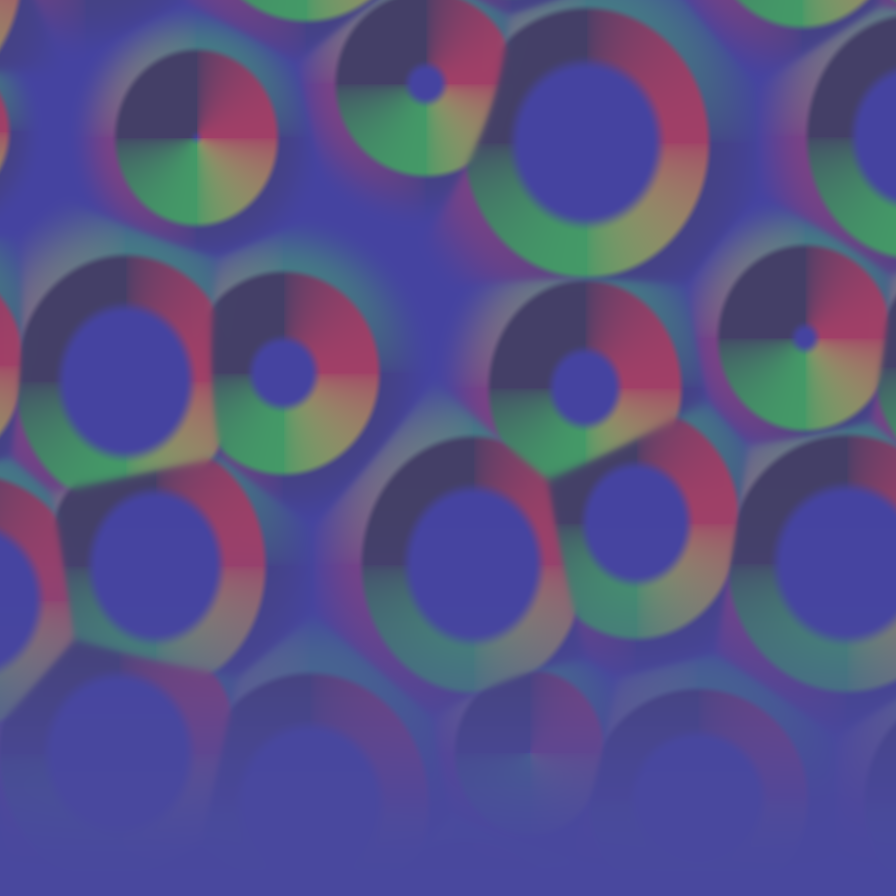
Reproduce this texture map procedurally as a three.js fragment shader.

```glsl
// Normal map of bevelled oval droplets on a flat sheet, fading out at the bottom.
// Cellular scatter: each droplet has a flat core, a sloping ring and an outer
// halo of opposite slope; neighbours meet in seams through a soft minimum.
varying vec2 vUv;

const vec3 FLAT_COLOR = vec3(0.272, 0.264, 0.628);
const vec3 DARK_SHIFT = vec3(-0.005, -0.015, -0.225);
const float RED_GAIN = 0.36;
const float GREEN_GAIN = 0.35;
const float CELL_SIZE = 0.24;
const float JITTER = 0.28;
const float MIN_RADIUS = 0.048;
const float MAX_RADIUS = 0.138;
const float CORE_SHARE = 0.60;      // flat core of the largest droplets
const float CORE_SOFTNESS = 0.07;
const float RESPONSE = 0.55;        // how fast a slope direction saturates
const float HALO_REACH = 0.60;      // halo width relative to the radius
const float HALO_STRENGTH = 0.62;
const float RIM_BLUR = 0.005;
const float SEAM_SHARPNESS = 230.0;
const vec2 FADE_RANGE = vec2(0.02, 0.46);

vec3 hash3(vec2 cell) {
  vec3 p = fract(vec3(cell.xyx) * vec3(0.1031, 0.1030, 0.0973));
  p += dot(p, p.yxz + 33.33);
  return fract((p.xxy + p.yzz) * p.zyx);
}

// Red and green response to a slope direction, and its darkening of blue.
vec3 slopeTint(vec2 dir) {
  vec2 lit = pow(max(vec2(dir.x, -dir.y), 0.0), vec2(RESPONSE));
  return vec3(lit, 1.0);
}

// Tint of one droplet in xyz, distance to its rim in w.
vec4 droplet(vec2 offset, float radius, float stretch) {
  vec2 q = offset / vec2(1.0, stretch);
  float len = length(q);
  float rim = len - radius;
  vec2 dir = q / max(len, 0.0001);

  float core = CORE_SHARE * smoothstep(0.085, 0.125, radius);
  float ring = smoothstep(core - CORE_SOFTNESS, core + CORE_SOFTNESS, len / radius);
  float halo = HALO_STRENGTH * (1.0 - smoothstep(0.0, HALO_REACH * radius, rim));

  vec3 inside = slopeTint(dir) * ring;
  vec3 outside = slopeTint(-dir) * halo * vec3(0.9, 1.0, 0.75);
  return vec4(mix(inside, outside, smoothstep(-RIM_BLUR, RIM_BLUR, rim)), rim);
}

// Blends the droplets around a point; the nearest rim dominates.
vec3 dropletField(vec2 uv) {
  vec2 base = floor(uv / CELL_SIZE);
  vec3 tint = vec3(0.0);
  float total = exp(-SEAM_SHARPNESS * 0.2);
  for (int j = -1; j <= 1; j++) {
    for (int i = -2; i <= 1; i++) {
      vec2 cell = base + vec2(float(i), float(j));
      vec3 rnd = hash3(cell + 17.0);
      vec3 shape = hash3(cell + 71.0);
      vec2 stagger = vec2(0.5 * mod(cell.y, 2.0), 0.0);
      vec2 center = (cell + 0.5 + stagger + JITTER * (2.0 * rnd.xy - 1.0)) * CELL_SIZE;
      float radius = mix(MIN_RADIUS, MAX_RADIUS, sqrt(rnd.z));
      vec4 drop = droplet(uv - center, radius, mix(1.0, 1.18, shape.x));
      float weight = exp(-SEAM_SHARPNESS * drop.w);
      tint += weight * drop.xyz;
      total += weight;
    }
  }
  return tint / total;
}

void main() {
  vec3 tint = dropletField(vUv);
  float fade = smoothstep(FADE_RANGE.x, FADE_RANGE.y, vUv.y);

  // Slopes tint the flat colour; a slight grey veil lies on the faded part.
  vec3 slope = vec3(RED_GAIN * tint.x, GREEN_GAIN * tint.y, 0.0) + DARK_SHIFT * tint.z;
  vec3 color = FLAT_COLOR + slope * fade;
  color += vec3(0.015, 0.02, -0.01) * (1.0 - fade);
  gl_FragColor = vec4(color, 1.0);
}
```
